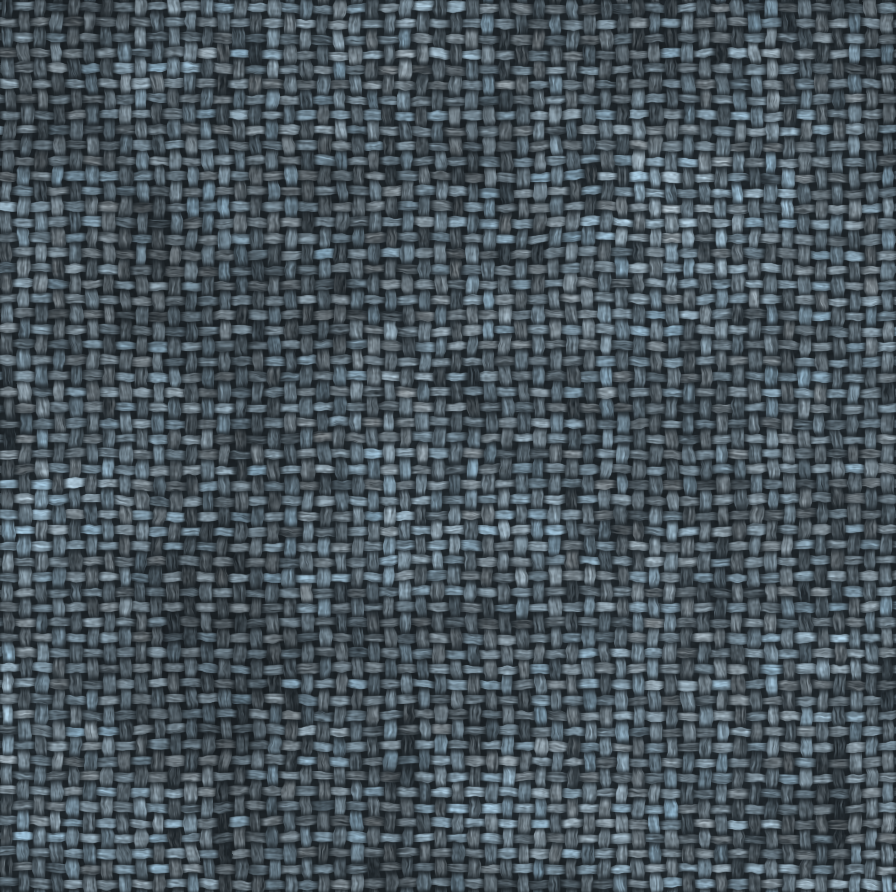
Write a WebGL 2 fragment shader that draws this texture.

```glsl
#version 300 es
precision highp float;
// Plain-woven melange upholstery cloth: each yarn is a rounded band whose lift
// follows a cosine, so warp and weft pass over each other by turns. Stretched
// noise gives the fibres, hashes vary every float, slow noise bends the grid.

uniform vec2 u_resolution;
out vec4 outColor;

const vec2 THREADS = vec2(54.0, 58.0);      // warp yarns across, weft yarns down
const float WARP_HALF = 0.37;               // half widths in thread spacings
const float WEFT_HALF = 0.31;
const float WARP_TONE = 0.54;
const float WEFT_TONE = 0.69;
const float WEFT_RISE = 0.25;               // lengthens the weft floats
const float FLOAT_VARIATION = 0.27;
const float MELANGE = 0.64;                 // tone drift along one yarn
const float FIBRE_CONTRAST = 0.74;
const float FRAY = 0.12;
const float BEND = 0.30;
const float CLOUD = 0.36;                   // broad uneven light
const vec3 GAP_COLOR = vec3(0.122, 0.150, 0.169);
const vec3 LIGHT_COLOR = vec3(0.575, 0.645, 0.690);
const vec3 BLUE_SHIFT = vec3(-0.055, 0.005, 0.045);
const float PI = 3.14159265;

float hash(vec2 p) {
    vec3 q = fract(vec3(p.xyx) * 0.1031);
    q += dot(q, q.yzx + 33.33);
    return fract((q.x + q.y) * q.z);
}

float noise(vec2 p) {
    vec2 i = floor(p), f = fract(p);
    f = f * f * (3.0 - 2.0 * f);
    return mix(mix(hash(i), hash(i + vec2(1, 0)), f.x),
               mix(hash(i + vec2(0, 1)), hash(i + vec2(1, 1)), f.x), f.y);
}

// q.x runs along the yarn, q.y across the yarns; phase is 0 for weft, 1 for warp.
// Returns tone, blueness, height and coverage.
vec4 yarn(vec2 q, float halfWidth, float baseTone, float phase, float aa) {
    float row = floor(q.y + 0.5);
    float parity = mod(row + phase, 2.0);
    float lift = cos(PI * (q.x - parity));
    float index = floor((q.x - parity + 1.0) * 0.5);
    float along = q.x - parity - 2.0 * index;
    vec2 id = vec2(index, row) + 61.0 + phase * 137.0;

    // Width, slope and position differ from float to float; loose fibres fray the edge
    float width = halfWidth * (0.86 + 0.26 * hash(id + 7.3)) * (0.93 + 0.10 * lift);
    float offset = q.y - row + 0.14 * (noise(vec2(q.x * 0.7, row * 3.7 + phase * 51.0) + 90.0) - 0.5);
    offset += 0.10 * along * (hash(id + 41.0) - 0.5);
    offset += FRAY * (noise(q * vec2(2.5, 4.0) + 70.0 + phase * 23.0) - 0.5);
    float across = offset / width;
    float dome = sqrt(max(1.0 - across * across, 0.0));
    float coverage = 1.0 - smoothstep(width - 0.6 * aa, width + 0.6 * aa, abs(offset));

    // Twisted fibres and long melange streaks
    float twist = offset + 0.16 * along * (hash(id + 2.9) - 0.3);
    vec2 strand = vec2(q.x * 0.9, twist * 8.0 + row * 17.0) + 200.0 + phase * 310.0;
    float fibre = 0.65 * noise(strand) + 0.35 * noise(strand * vec2(2.7, 1.8) + 31.0);
    float melange = noise(vec2(q.x * 0.22, row * 5.3) + 150.0 + phase * 83.0);

    float tone = baseTone + FLOAT_VARIATION * (hash(id) - 0.5)
               + MELANGE * (melange - 0.5) + FIBRE_CONTRAST * (fibre - 0.5);
    float shade = mix(0.16, 1.0, smoothstep(-0.75, 0.70, lift)) * (0.48 + 0.52 * dome);
    float blueness = hash(id + 19.7) + 0.8 * (melange - 0.5);
    float height = lift + 0.3 * dome + WEFT_RISE * (1.0 - phase);
    return vec4(tone * shade, blueness, height, coverage);
}

vec3 yarnColor(vec4 thread) {
    float tone = clamp(thread.x, 0.0, 1.15);
    return mix(GAP_COLOR, LIGHT_COLOR, tone) + BLUE_SHIFT * (thread.y - 0.40) * tone;
}

void main() {
    vec2 uv = gl_FragCoord.xy / u_resolution;
    vec2 p = uv * THREADS - 0.5;
    float aa = 1.3 * THREADS.y / u_resolution.y;

    // Slow bending of the whole grid
    p += BEND * (vec2(noise(p * 0.2 + 11.0), noise(p * 0.2 + 47.0)) - 0.5);

    vec4 weft = yarn(p, WEFT_HALF, WEFT_TONE, 0.0, aa);
    vec4 warp = yarn(p.yx, WARP_HALF, WARP_TONE, 1.0, aa);

    // Lay the lower yarn first, then the upper one
    float weftOnTop = step(warp.z, weft.z);
    vec4 lower = mix(weft, warp, weftOnTop);
    vec4 upper = mix(warp, weft, weftOnTop);
    vec3 color = mix(GAP_COLOR * 0.88, yarnColor(lower), lower.w);
    color = mix(color, yarnColor(upper), upper.w);

    // Fine lint, then broad uneven light in two sizes
    color *= 0.90 + 0.20 * noise(p * 5.0 + 300.0);
    float cloud = 0.5 * noise(uv * 4.0 + 5.0) + 0.5 * noise(uv * 11.0 + 35.0);
    color *= 1.0 + CLOUD * (cloud - 0.5);
    outColor = vec4(clamp(color, 0.0, 1.0), 1.0);
}
```
